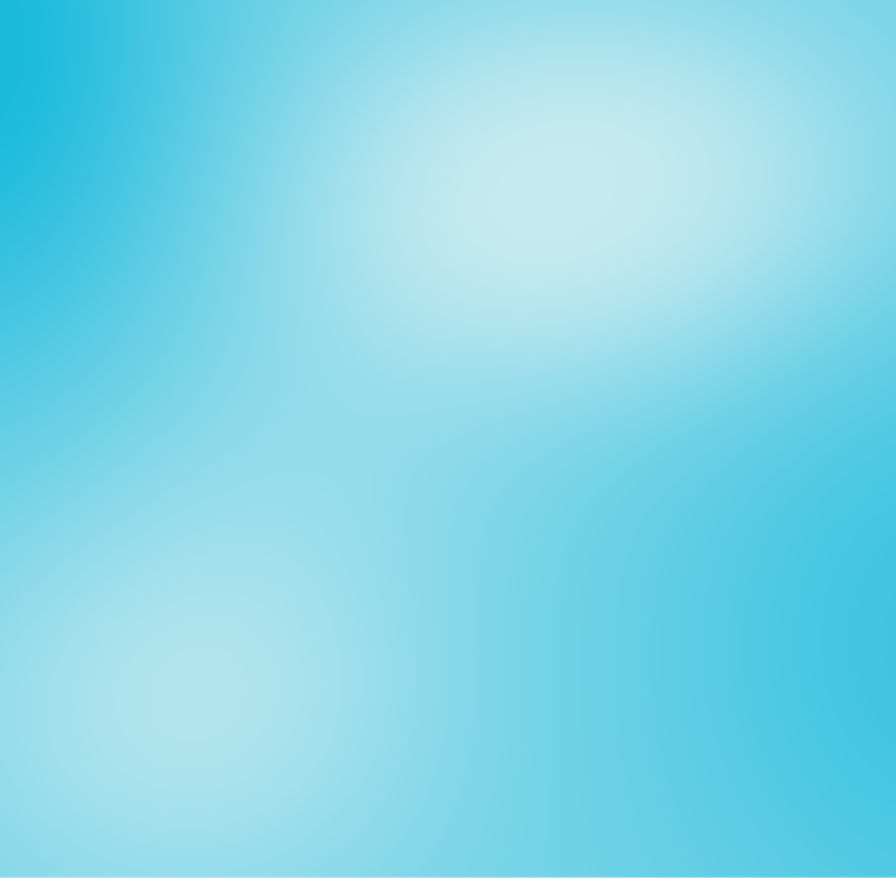
Reproduce this background procedurally as a Shadertoy shader.

```glsl
// A soft aqua backdrop: two pale glows on a diagonal, with deeper blue in two corners.
// Elliptical glows and shades are summed into one tone value,
// which then blends linearly between a deep and a pale colour.

#define DEEP_AQUA  vec3(0.100, 0.728, 0.866)
#define PALE_AQUA  vec3(0.800, 0.924, 0.943)
#define BASE_TONE  0.522
#define RIM_HEIGHT 0.0015
#define RIM_LIGHT  0.35

// Elliptical falloff: 1 at its centre; a power of 1 is Gaussian, more is flatter on top.
float glow(vec2 uv, vec2 centre, vec2 radii, float power) {
    vec2 d = (uv - centre) / radii;
    return exp(-pow(dot(d, d), power));
}

float toneAt(vec2 uv) {
    float tone = BASE_TONE;
    // Pale glows: upper right, lower left, and the bridge joining them
    tone += 0.455 * glow(uv, vec2(0.655, 0.783), vec2(0.34, 0.225), 1.3);
    tone += 0.325 * glow(uv, vec2(0.21, 0.205), vec2(0.28, 0.25), 1.1);
    tone += 0.110 * glow(uv, vec2(0.37, 0.53), vec2(0.25, 0.20), 1.0);
    // Deep shades: upper left corner and right edge
    tone -= 0.555 * glow(uv, vec2(-0.05, 0.95), vec2(0.27, 0.40), 1.0);
    tone -= 0.325 * glow(uv, vec2(1.08, 0.27), vec2(0.36, 0.42), 1.0);
    return clamp(tone, 0.0, 1.0);
}

void mainImage(out vec4 fragColor, in vec2 fragCoord) {
    vec2 uv = fragCoord / iResolution.xy;
    vec3 color = mix(DEEP_AQUA, PALE_AQUA, toneAt(uv));

    // Hairline of light along the bottom edge
    float halfPixel = 0.5 / iResolution.y;
    float rim = 1.0 - smoothstep(RIM_HEIGHT - halfPixel, RIM_HEIGHT + halfPixel, uv.y);
    color = mix(color, vec3(1.0), RIM_LIGHT * rim);

    fragColor = vec4(color, 1.0);
}
```
